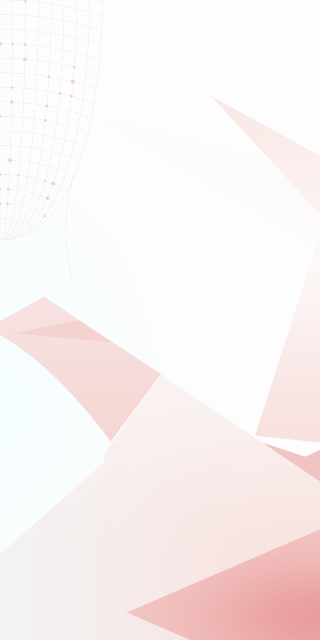
A Shadertoy shader for this background:

```glsl
float hash(float n) {
    return fract(sin(n * 12.9898) * 43758.5453);
}

// Signed distance to the line a-b, negative on its right side
float sideDistance(vec2 p, vec2 a, vec2 b) {
    vec2 along = normalize(b - a);
    return dot(p - a, vec2(-along.y, along.x));
}

// Convex shapes with clockwise corners
float triangle(vec2 p, vec2 a, vec2 b, vec2 c) {
    return max(sideDistance(p, a, b), max(sideDistance(p, b, c), sideDistance(p, c, a)));
}

float quad(vec2 p, vec2 a, vec2 b, vec2 c, vec2 d) {
    return max(max(sideDistance(p, a, b), sideDistance(p, b, c)),
               max(sideDistance(p, c, d), sideDistance(p, d, a)));
}

float cover(float dist, float pixel) {
    return 1.0 - smoothstep(-0.6 * pixel, 0.6 * pixel, dist);
}

vec3 paint(vec3 base, vec3 tint, float dist, float pixel) {
    return mix(base, tint, cover(dist, pixel));
}

// Half width of the rounded mesh at height y
float meshWidth(float y) {
    float t = clamp((y - 1.25) / 0.75, 0.001, 1.0);
    return 0.32 * pow(1.0 - (1.0 - t) * (1.0 - t), 0.42);
}

float gridLine(float coord, float slope, float width, float pixel) {
    float dist = abs(fract(coord + 0.5) - 0.5) / max(slope, 0.001) * pixel;
    return cover(dist - width, pixel);
}

// Curved net: x counts columns, y counts rows
float meshLines(vec2 p, float pixel) {
    float u = p.x / meshWidth(p.y);
    vec2 cell = vec2(u * 8.0, (p.y + 0.05 * u * u) * 22.0);
    vec2 slope = vec2(length(vec2(dFdx(cell.x), dFdy(cell.x))),
                      length(vec2(dFdx(cell.y), dFdy(cell.y))));
    float lines = max(gridLine(cell.x, slope.x, 0.0007, pixel),
                      gridLine(cell.y, slope.y, 0.0007, pixel));
    return lines * step(u, 1.01) * step(1.25, p.y);
}

// Dots on randomly chosen crossings of the net
float meshNodes(vec2 p, float pixel) {
    float nodes = 0.0;
    for (int i = 0; i < 26; i++) {
        float seed = float(i) + 1.0;
        float u = floor(hash(seed) * 8.0) / 8.0;
        float row = floor(mix(30.0, 45.0, hash(seed + 40.0))) / 22.0;
        float y = row - 0.05 * u * u;
        float radius = mix(0.003, 0.0065, hash(seed + 80.0));
        nodes = max(nodes, cover(length(p - vec2(u * meshWidth(y), y)) - radius, pixel));
    }
    return nodes;
}

void mainImage(out vec4 fragColor, in vec2 fragCoord) {
    vec2 p = fragCoord / iResolution.xy * vec2(1.0, 2.0);
    float pixel = 2.0 / iResolution.y;

    // White ground with a cool glow on the left
    vec3 coolWhite = vec3(0.965, 0.992, 0.996);
    vec2 glowOffset = (p - vec2(0.0, 0.72)) / vec2(0.4, 0.6);
    vec3 color = mix(vec3(0.992), coolWhite, exp(-dot(glowOffset, glowOffset)));

    // Net, its dots and a trailing strand
    vec3 netPink = vec3(0.94, 0.79, 0.80);
    color = mix(color, netPink, 0.42 * meshLines(p, pixel));
    color = mix(color, netPink, 0.85 * meshNodes(p, pixel));
    float bend = p.y - 1.28;
    float strand = cover(abs(p.x - 0.206 - 0.8 * bend * bend) - 0.0008, pixel);
    color = mix(color, netPink, 0.4 * strand * smoothstep(1.07, 1.16, p.y) * step(p.y, 1.45));

    // Pale planes on the upper right
    float veil = triangle(p, vec2(0.30, 1.635), vec2(1.1, 1.442), vec2(1.1, 1.16));
    color = paint(color, vec3(0.991, 0.984, 0.982), veil, pixel);
    float shard = triangle(p, vec2(0.659, 1.70), vec2(1.1, 1.458), vec2(1.1, 1.223));
    vec3 shardPink = mix(vec3(0.985, 0.95, 0.945), vec3(0.98, 0.915, 0.905), smoothstep(1.3, 1.7, p.y));
    color = paint(color, shardPink, shard, pixel);
    float wing = triangle(p, vec2(1.1, 1.583), vec2(1.1, 0.607), vec2(0.797, 0.638));
    vec3 wingPink = mix(vec3(0.97, 0.885, 0.878), vec3(0.992, 0.972, 0.97), smoothstep(0.6, 1.25, p.y));
    color = paint(color, wingPink, wing, pixel);

    // Left band with a curved underside and a darker fold
    float band = quad(p, vec2(-0.1, 0.942), vec2(0.138, 1.073), vec2(0.503, 0.831), vec2(0.346, 0.62));
    float underside = 0.953 - 0.574 * p.x - 1.121 * p.x * p.x;
    band = max(band, (underside - p.y) * 0.75);
    vec3 bandPink = mix(vec3(0.96, 0.84, 0.83), vec3(0.965, 0.885, 0.88), smoothstep(0.62, 1.07, p.y));
    color = paint(color, bandPink, band, pixel);
    float fold = triangle(p, vec2(0.047, 0.958), vec2(0.242, 1.0), vec2(0.349, 0.93));
    color = paint(color, vec3(0.952, 0.825, 0.815), fold, pixel);

    // Dark wedge tucked behind the sheet
    float wedge = min(triangle(p, vec2(0.826, 0.615), vec2(1.1, 0.524), vec2(1.1, 0.3)),
                      triangle(p, vec2(0.9, 0.549), vec2(1.1, 0.639), vec2(1.1, 0.3)));
    color = paint(color, vec3(0.94, 0.77, 0.755), wedge, pixel);

    // Large front sheet
    float sheet = min(quad(p, vec2(0.503, 0.831), vec2(1.8, -0.046), vec2(0.25, -0.1), vec2(0.328, 0.585)),
                      quad(p, vec2(-0.1, 0.18), vec2(0.331, 0.56), vec2(0.9, -0.1), vec2(-0.1, -0.1)));
    vec3 sheetLow = mix(vec3(0.955, 0.945, 0.945), vec3(0.97, 0.895, 0.885), smoothstep(0.0, 0.85, p.x));
    vec3 sheetPink = mix(sheetLow, vec3(0.98, 0.953, 0.952), smoothstep(0.25, 0.85, p.y));
    color = paint(color, sheetPink, sheet, pixel);

    // Red corner with a deep glow
    float corner = triangle(p, vec2(0.396, 0.086), vec2(1.2, 0.432), vec2(1.2, -0.263));
    vec2 heat = (p - vec2(1.0, 0.07)) / vec2(0.38, 0.18);
    vec3 cornerRed = mix(vec3(0.95, 0.785, 0.77), vec3(0.915, 0.62, 0.62), exp(-dot(heat, heat)));
    color = paint(color, cornerRed, corner, pixel);

    fragColor = vec4(color, 1.0);
}
```
